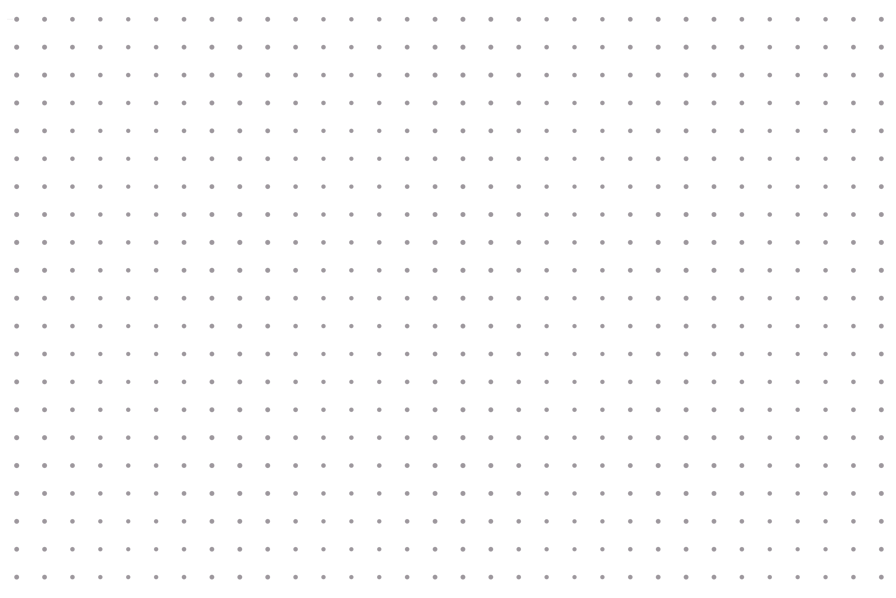
Give the GLSL for this pattern, as a WebGL 1 fragment shader.

```glsl
precision highp float;

uniform vec2 u_resolution;

// Lengths are fractions of the canvas width
#define COLUMNS 32.0
#define ROWS 21.0
#define PITCH 0.03113
#define FIRST_DOT vec2(0.0186, 0.0233)
#define DOT_RADIUS 0.00255
#define RADIUS_WOBBLE 0.00016
#define PAPER vec3(1.0)
#define INK vec3(0.61, 0.59, 0.61)
#define SMUDGE_STRENGTH 0.12

const float TAU = 6.2831853;

float coverage(float dist, float pixel) {
    return 1.0 - smoothstep(-0.75 * pixel, 0.75 * pixel, dist);
}

// Layered sines shrink a dot slightly every few columns and rows
float dotRadius(vec2 cell) {
    float columnWave = cos(TAU * (cell.x - 4.0) / 8.0);
    float rowWave = cos(TAU * (cell.y - 1.0) / 7.0);
    return DOT_RADIUS - RADIUS_WOBBLE * (columnWave + 0.5 * rowWave);
}

float dashDistance(vec2 p, vec2 halfSize) {
    vec2 q = abs(p) - halfSize;
    return length(max(q, 0.0)) + min(max(q.x, q.y), 0.0);
}

void main() {
    float pixel = 1.0 / u_resolution.x;
    vec2 p = gl_FragCoord.xy * pixel;

    // Nearest dot, limited to the finite grid
    vec2 lastCell = vec2(COLUMNS, ROWS) - 1.0;
    vec2 cell = clamp(floor((p - FIRST_DOT) / PITCH + 0.5), vec2(0.0), lastCell);
    vec2 center = FIRST_DOT + cell * PITCH;
    float ink = coverage(length(p - center) - dotRadius(cell), pixel);

    // Faint dash beside the top left dot
    vec2 dashCenter = FIRST_DOT + vec2(-0.0075, lastCell.y * PITCH);
    float dash = coverage(dashDistance(p - dashCenter, vec2(0.003, 0.0006)), pixel);
    ink = max(ink, SMUDGE_STRENGTH * dash);

    gl_FragColor = vec4(mix(PAPER, INK, ink), 1.0);
}
```
